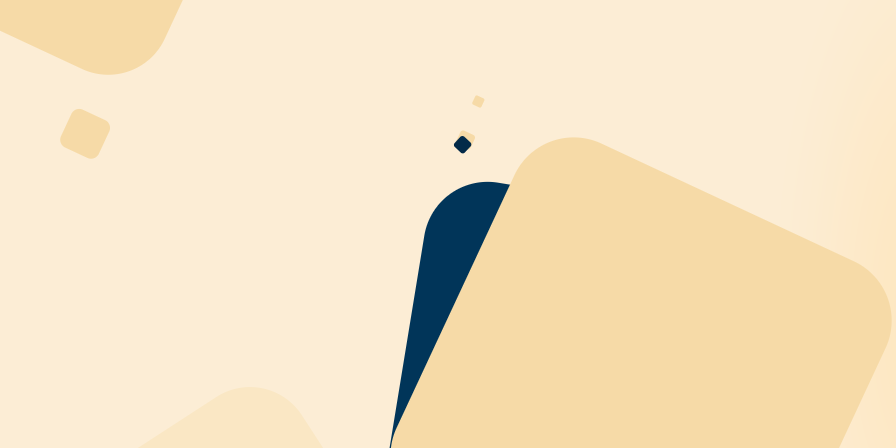
Write a WebGL 2 fragment shader that draws this background.

```glsl
#version 300 es
precision highp float;

uniform vec2 u_resolution;
out vec4 fragColor;

#define CREAM vec3(0.988, 0.930, 0.837)
#define PALE_SAND vec3(0.980, 0.906, 0.768)
#define SAND vec3(0.965, 0.856, 0.653)
#define NAVY vec3(0.004, 0.206, 0.348)
#define INK vec3(0.010, 0.165, 0.285)
#define GLOW vec3(0.994, 0.905, 0.755)
#define GLOW_CENTER vec2(2.08, 0.30)
#define GLOW_RADIUS vec2(0.32, 0.85)
#define SAND_TILT 25.0

// Signed distance to a rounded square turned clockwise by a tilt in degrees.
// square = center.xy, half side, corner radius
float tiltedSquare(vec2 p, vec4 square, float tilt) {
    float a = radians(tilt);
    vec2 axis = vec2(cos(a), sin(a));
    vec2 d = p - square.xy;
    vec2 local = vec2(d.x * axis.x - d.y * axis.y, d.x * axis.y + d.y * axis.x);
    vec2 q = abs(local) - (square.z - square.w);
    return length(max(q, 0.0)) + min(max(q.x, q.y), 0.0) - square.w;
}

// Antialiased coverage of a distance, about one pixel wide
float coverage(float dist) {
    return clamp(0.5 - dist * u_resolution.y, 0.0, 1.0);
}

void main() {
    // Canvas height is one unit
    vec2 p = gl_FragCoord.xy / u_resolution.y;

    // Cream ground with a warm glow on the right
    float glow = 1.0 - smoothstep(0.0, 1.25, length((p - GLOW_CENTER) / GLOW_RADIUS));
    vec3 color = mix(CREAM, GLOW, glow);

    // Pale and navy squares behind the sand ones
    vec4 paleSquare = vec4(0.4646, -0.4414, 0.4557, 0.138);
    vec4 navySquare = vec4(1.2927, 0.1667, 0.3906, 0.1432);
    color = mix(color, PALE_SAND, coverage(tiltedSquare(p, paleSquare, -33.0)));
    color = mix(color, NAVY, coverage(tiltedSquare(p, navySquare, 9.3)));

    // Sand squares of several sizes sharing one tilt
    vec4 sandSquares[5] = vec4[5](
        vec4(1.431, 0.134, 0.457, 0.146),
        vec4(0.0885, 1.393, 0.4557, 0.139),
        vec4(0.190, 0.7013, 0.0466, 0.0193),
        vec4(1.0677, 0.7734, 0.0112, 0.004),
        vec4(1.039, 0.6875, 0.0177, 0.0068));
    for (int i = 0; i < 5; i++) {
        color = mix(color, SAND, coverage(tiltedSquare(p, sandSquares[i], SAND_TILT)));
    }

    // Small dark diamond on top
    vec4 diamond = vec4(1.0326, 0.677, 0.0156, 0.0065);
    color = mix(color, INK, coverage(tiltedSquare(p, diamond, 43.0)));

    fragColor = vec4(color, 1.0);
}
```
